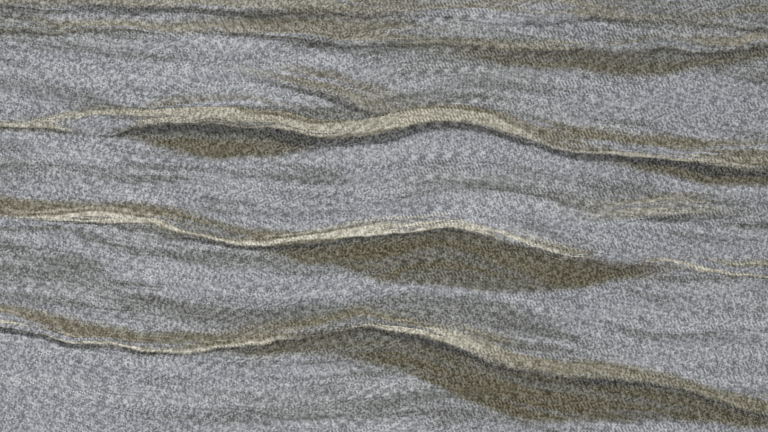
This texture is drawn by a Shadertoy shader. Its source:

```glsl
const vec3 SLATE = vec3(0.56, 0.568, 0.585);
const vec3 PALE = vec3(0.64, 0.645, 0.655);
const vec3 SMOKE = vec3(0.455, 0.46, 0.445);
const vec3 OLIVE = vec3(0.45, 0.43, 0.365);
const vec3 BROWN = vec3(0.375, 0.355, 0.29);
const vec3 CREAM = vec3(0.73, 0.715, 0.66);
const vec3 CHARCOAL = vec3(0.27, 0.272, 0.27);

float hash(vec2 p) {
    return fract(sin(dot(p, vec2(127.1, 311.7))) * 43758.5453);
}

float noise(vec2 p) {
    vec2 i = floor(p), f = fract(p);
    f = f * f * (3.0 - 2.0 * f);
    float low = mix(hash(i), hash(i + vec2(1, 0)), f.x);
    float high = mix(hash(i + vec2(0, 1)), hash(i + vec2(1, 1)), f.x);
    return mix(low, high, f.y);
}

vec2 rotate(vec2 p, float angle) {
    float c = cos(angle), s = sin(angle);
    return vec2(c * p.x - s * p.y, s * p.x + c * p.y);
}

float fbm(vec2 p) {
    float sum = 0.0, amp = 0.533;
    for (int i = 0; i < 4; i++) {
        sum += amp * noise(p);
        p = p * 2.03 + vec2(17.3, 9.1);
        amp *= 0.5;
    }
    return sum;
}

float bump(float x, float center, float width) {
    float t = (x - center) / width;
    return exp(-t * t);
}

// Soft-edged strip between two heights
float strip(float d, float bottom, float top, float soft) {
    return smoothstep(bottom - soft, bottom + soft, d)
         * (1.0 - smoothstep(top - soft, top + soft, d));
}

// Layered seam: olive halo, brown lens below, dark edge and cream ribbon
vec3 addVein(vec3 color, vec2 p, float line, float lens, float cream, float strength, float seed) {
    float wobble = fbm(vec2(p.x * 6.0 + seed, p.y * 10.0)) - 0.5;
    float d = p.y - line + 0.04 * wobble;
    float braid = d + 0.025 * (noise(vec2(p.x * 7.0, p.y * 12.0 + seed)) - 0.5);
    float streak = fbm(vec2(p.x * 4.0 + seed, braid * 75.0));
    float swell = noise(vec2(p.x * 4.5, seed));
    float drift = noise(vec2(p.x * 2.5, seed + 8.0));

    float halo = strip(d, -0.008, 0.015 + 0.045 * drift, 0.014);
    color = mix(color, OLIVE, halo * smoothstep(0.3, 0.55, streak) * 0.9 * strength);

    float body = strip(d, -lens, 0.0, 0.011) * smoothstep(0.005, 0.035, lens);
    vec3 earth = mix(BROWN, SMOKE * 0.9, smoothstep(0.45, 0.75, streak) * 0.7);
    earth = mix(earth, CHARCOAL * 1.15, smoothstep(-0.04, 0.0, d) * 0.5);
    color = mix(color, earth, body * 0.92 * strength);

    float edge = strip(d, -0.008 - 0.022 * drift * drift, -0.003, 0.005);
    color = mix(color, CHARCOAL, edge * smoothstep(0.36, 0.56, streak) * 0.75 * strength);

    // Ragged lenticles that pinch and swell along the seam
    float width = 0.004 + 0.036 * swell * swell;
    float ribbon = strip(braid, -0.001, width, 0.0035);
    float patches = smoothstep(0.36, 0.5, streak);
    color = mix(color, CREAM, ribbon * patches * cream);
    float strand = strip(braid, width + 0.007, width + 0.013, 0.004);
    return mix(color, CREAM, strand * smoothstep(0.45, 0.6, streak) * cream * 0.6);
}

// Fine wavy sediment between the seams
vec3 bedding(vec2 p) {
    float flow = p.y + 0.06 * p.x - 0.05 * bump(p.x, 1.05, 0.25);
    flow += 0.09 * (fbm(p * vec2(2.5, 4.0)) - 0.5);
    float broad = fbm(vec2(p.x * 1.8, flow * 13.0));
    float fine = fbm(vec2(p.x * 5.5 + 7.0, flow * 60.0));
    vec3 color = mix(SLATE, SMOKE, smoothstep(0.46, 0.68, broad) * 0.65);
    color = mix(color, PALE, smoothstep(0.5, 0.7, fine) * 0.55);
    float threads = smoothstep(0.48, 0.33, fine) * smoothstep(0.32, 0.6, broad);
    return mix(color, SMOKE * 0.92, threads * 0.7);
}

// Sandy speckle on two sizes of grain, turned off the canvas axes
float sand(vec2 p) {
    float coarse = noise(rotate(p, 0.5) * 140.0) - 0.5;
    float fine = noise(rotate(p, 1.1) * 270.0 + 31.7) - 0.5;
    return 0.11 * coarse + 0.29 * fine;
}

void mainImage(out vec4 fragColor, in vec2 fragCoord) {
    vec2 p = fragCoord / iResolution.y;
    float x = p.x;
    vec3 color = bedding(p);

    // Upper smoky seams and a short slanting wisp
    float top = 0.925 - 0.02 * x + 0.012 * sin(x * 4.0);
    color = addVein(color, p, top, 0.055 * bump(x, 1.45, 0.45), 0.3, 0.8, 3.0);
    color = addVein(color, p, 1.0 - 0.03 * x, 0.03 * bump(x, 0.7, 0.4), 0.2, 0.7, 17.0);
    float wisp = bump(x, 0.76, 0.17);
    color = addVein(color, p, 0.98 - 0.26 * x, 0.015 * wisp, 0.35 * wisp, 0.85 * wisp, 11.0);

    // Main rolling seams
    float upper = 0.715 - 0.055 * x + 0.04 * bump(x, 0.5, 0.15)
                + 0.06 * bump(x, 1.07, 0.19);
    float upperLens = 0.085 * bump(x, 0.5, 0.2) + 0.045 * bump(x, 1.65, 0.3);
    color = addVein(color, p, upper, upperLens, 0.65, 0.95, 23.0);
    float islet = bump(x, 1.52, 0.13);
    color = addVein(color, p, 0.5, 0.0, 0.6 * islet, 0.7 * islet, 29.0);

    float middle = 0.5 - 0.075 * x + 0.055 * bump(x, 1.07, 0.2)
                 - 0.02 * bump(x, 0.6, 0.15);
    float middleLens = 0.145 * bump(x, 1.07, 0.33);
    color = addVein(color, p, middle, middleLens, 0.95, 1.0, 37.0);

    float lower = 0.25 - 0.09 * x + 0.07 * bump(x, 0.9, 0.25)
                - 0.025 * bump(x, 0.35, 0.2) - 0.05 * smoothstep(1.5, 1.8, x);
    float lowerLens = 0.12 * bump(x, 1.2, 0.5);
    float lowerCream = 0.9 - 0.65 * smoothstep(0.95, 1.25, x);
    color = addVein(color, p, lower, lowerLens, lowerCream, 1.0, 53.0);

    color *= 1.03 - 0.05 * smoothstep(0.9, 1.8, x);
    color += sand(p) * (0.65 + 0.6 * dot(color, vec3(0.333)));
    fragColor = vec4(clamp(color, 0.0, 1.0), 1.0);
}
```
